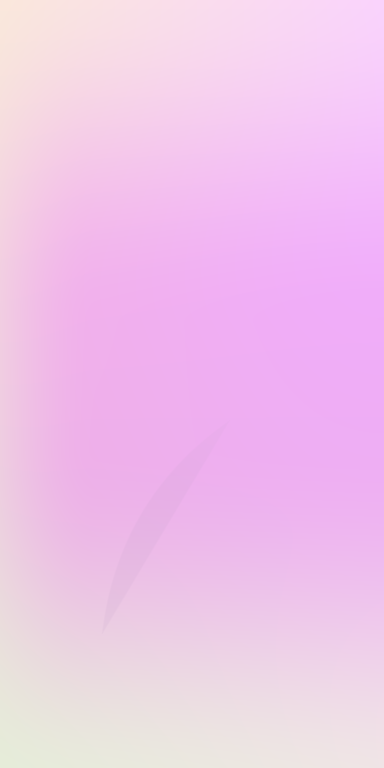
This background is drawn by a WebGL 1 fragment shader. Its source:

```glsl
precision highp float;
// Soft pastel gradient with a broad orchid glow and one faint leaf-shaped shadow.
uniform vec2 u_resolution;

#define GLOW_HEIGHT 0.50
#define GLOW_CORE 0.08
#define GLOW_REACH 0.54
#define LEAF_TOP vec2(0.2995, 0.4530)
#define LEAF_BASE vec2(0.1330, 0.1745)
#define LEAF_BULGE 0.0365
#define LEAF_OPACITY 0.14
#define EDGE_SOFTNESS 0.0015

const vec3 PEACH = vec3(0.98, 0.91, 0.86);
const vec3 LILAC = vec3(0.98, 0.83, 0.99);
const vec3 PALE_GREEN = vec3(0.90, 0.93, 0.85);
const vec3 PALE_ROSE = vec3(0.94, 0.90, 0.90);
const vec3 PINK = vec3(0.96, 0.70, 0.92);
const vec3 VIOLET = vec3(0.95, 0.67, 1.00);
const vec3 MAUVE = vec3(0.91, 0.68, 0.89);
const vec3 ORCHID = vec3(0.92, 0.69, 0.92);
const vec3 LEAF_SHADE = vec3(0.75, 0.62, 0.78);

// Blend of four corner colours.
vec3 cornerBlend(vec3 topLeft, vec3 topRight, vec3 lowLeft, vec3 lowRight, vec2 uv) {
  return mix(mix(lowLeft, lowRight, uv.x), mix(topLeft, topRight, uv.x), uv.y);
}

// Wide band of glow that weakens toward the left side.
float glowMask(vec2 uv) {
  float vertical = 1.0 - smoothstep(GLOW_CORE, GLOW_REACH, abs(uv.y - GLOW_HEIGHT));
  float horizontal = smoothstep(-0.25, 0.25, uv.x);
  return vertical * horizontal;
}

// Crescent between a straight chord and a parabolic arc on its left.
float leafMask(vec2 p) {
  vec2 chord = LEAF_BASE - LEAF_TOP;
  float span = length(chord);
  vec2 along = chord / span;
  vec2 outward = vec2(along.y, -along.x);
  float t = dot(p - LEAF_TOP, along) / span;
  float offset = dot(p - LEAF_TOP, outward);
  float arc = LEAF_BULGE * 4.0 * t * (1.0 - t);
  float inside = min(offset, arc - offset);
  float fade = mix(0.6, 1.0, smoothstep(0.0, 0.4, t));
  return smoothstep(-EDGE_SOFTNESS, EDGE_SOFTNESS, inside) * step(0.0, arc) * fade;
}

void main() {
  vec2 uv = gl_FragCoord.xy / u_resolution;

  // Pale backdrop and saturated glow
  vec3 color = cornerBlend(PEACH, LILAC, PALE_GREEN, PALE_ROSE, uv);
  vec3 glow = cornerBlend(PINK, VIOLET, MAUVE, ORCHID, smoothstep(-0.1, 1.0, uv));
  color = mix(color, glow, glowMask(uv));

  // Leaf shadow, in units of the canvas height
  color = mix(color, LEAF_SHADE, LEAF_OPACITY * leafMask(uv * vec2(0.5, 1.0)));

  gl_FragColor = vec4(color, 1.0);
}
```
